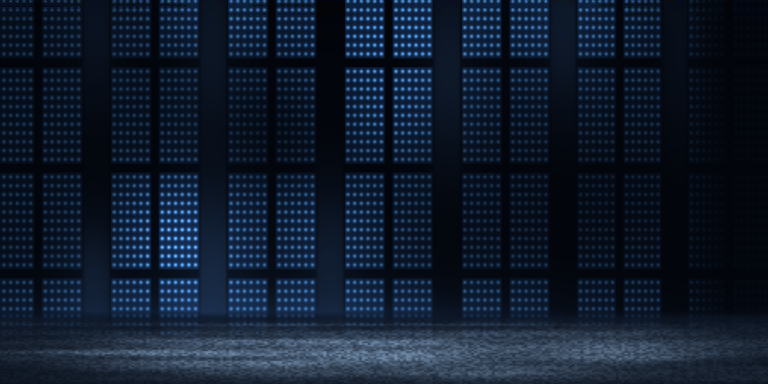
Give the GLSL for this background, as a Shadertoy shader.

```glsl
// A dark stage: a wall of paired LED panels lit by soft pools of light above a wet floor.
// Panels and dots come from repeated cells, light pools are Gaussians, and the floor
// mixes a faded mirror of the wall with stretched and fine value noise.

const float HORIZON = 0.1875;
const vec2 PANEL_PERIOD = vec2(0.3044, 0.2747);
const vec2 PANEL_SIZE = vec2(0.1042, 0.2521);
const vec2 DOT_GRID = vec2(6.0, 11.0);
const float PAIR_STEP = 0.125;

const vec3 NIGHT = vec3(0.007, 0.018, 0.042);
const vec3 HAZE = vec3(0.16, 0.27, 0.42);
const vec3 PANEL_BLUE = vec3(0.045, 0.115, 0.22);
const vec3 DOT_BLUE = vec3(0.36, 0.66, 0.92);
const vec3 FLOOR_DARK = vec3(0.018, 0.042, 0.085);
const vec3 FLOOR_LIGHT = vec3(0.47, 0.58, 0.70);

float hash(vec2 p) {
    return fract(sin(dot(p, vec2(127.1, 311.7))) * 43758.5453);
}

float noise(vec2 p) {
    vec2 cell = floor(p), f = fract(p);
    f = f * f * (3.0 - 2.0 * f);
    float low = mix(hash(cell), hash(cell + vec2(1, 0)), f.x);
    float high = mix(hash(cell + vec2(0, 1)), hash(cell + 1.0), f.x);
    return mix(low, high, f.y);
}

float glow(vec2 p, vec2 center, vec2 radius) {
    vec2 q = (p - center) / radius;
    return exp(-dot(q, q));
}

float boxMask(vec2 q, vec2 size, float soft) {
    vec2 inside = smoothstep(-soft, soft, q) * smoothstep(-soft, soft, size - q);
    return inside.x * inside.y;
}

// Brightness of the LED dots across the wall
float dotLight(vec2 p) {
    float light = 0.27;
    light += 0.72 * glow(p, vec2(0.46, 0.38), vec2(0.16, 0.15));
    light += 0.55 * glow(p, vec2(1.02, 0.93), vec2(0.24, 0.18));
    light += 0.32 * glow(p, vec2(1.00, 0.70), vec2(0.15, 0.14));
    light += 0.38 * glow(p, vec2(0.86, 0.40), vec2(0.18, 0.14));
    light += 0.32 * glow(p, vec2(0.58, 0.97), vec2(0.22, 0.12));
    light += 0.33 * glow(p, vec2(1.45, 0.95), vec2(0.26, 0.14));
    light += 0.22 * glow(p, vec2(0.75, 0.22), vec2(0.70, 0.07));
    light -= 0.14 * glow(p, vec2(0.72, 0.65), vec2(0.16, 0.14));
    light -= 0.12 * glow(p, vec2(1.60, 0.48), vec2(0.30, 0.18));
    return max(light, 0.0) * mix(1.0, 0.1, smoothstep(1.68, 1.9, p.x));
}

// Soft light seen between the panels
float backLight(vec2 p) {
    float light = 0.55 * glow(p, vec2(0.55, 0.30), vec2(0.14, 0.22));
    light += 0.38 * glow(p, vec2(0.24, 0.26), vec2(0.08, 0.18));
    light += 0.38 * glow(p, vec2(0.86, 0.32), vec2(0.10, 0.20));
    light += 0.36 * glow(p, vec2(1.17, 0.82), vec2(0.10, 0.26));
    light += 0.30 * glow(p, vec2(0.55, 0.88), vec2(0.10, 0.26));
    light += 0.24 * glow(p, vec2(0.25, 0.92), vec2(0.09, 0.22));
    light += 0.36 * glow(p, vec2(1.47, 0.92), vec2(0.11, 0.22));
    light += 0.18 * glow(p, vec2(1.77, 0.90), vec2(0.06, 0.26));
    return light;
}

vec3 wall(vec2 p) {
    // Column spacing tightens slightly toward the right
    float bend = max(p.x - 1.302, 0.0);
    vec2 q = vec2(p.x + 0.077 * bend * bend + 0.0156, 1.0 - p.y - 0.1745);
    q = mod(q, PANEL_PERIOD);
    float pillar = smoothstep(0.225, 0.24, q.x) * smoothstep(0.306, 0.295, q.x);
    q.x -= PAIR_STEP * step(PAIR_STEP - 0.008, q.x);

    float panel = boxMask(q, PANEL_SIZE, 0.003);
    vec2 pitch = PANEL_SIZE / DOT_GRID;
    vec2 d = (fract(q / pitch) - 0.5) * pitch;
    float led = panel * exp(-dot(d, d) / 0.000023);
    float light = dotLight(p);

    vec3 col = NIGHT + HAZE * backLight(p) * mix(0.3, 0.8, pillar);
    col += panel * light * PANEL_BLUE + led * light * DOT_BLUE;
    float mist = exp(-max(p.y - HORIZON, 0.0) / 0.07);
    return col + HAZE * 0.32 * mist * glow(p, vec2(0.75, 0.19), vec2(0.75, 0.4));
}

vec3 wetFloor(vec2 p) {
    float depth = (HORIZON - p.y) / HORIZON;
    float streak = noise(vec2(p.x * 3.0, p.y * 75.0));
    float grain = noise(p * vec2(130.0, 240.0));

    float shine = 0.13 + 0.66 * glow(p, vec2(1.12, 0.075), vec2(0.42, 0.055));
    shine += 0.45 * glow(p, vec2(0.55, 0.075), vec2(0.32, 0.04));
    shine += 0.30 * glow(p, vec2(1.60, 0.09), vec2(0.28, 0.045));
    shine += 0.25 * glow(p, vec2(0.66, 0.115), vec2(0.35, 0.008));
    shine += 0.20 * glow(p, vec2(0.15, 0.083), vec2(0.25, 0.006));
    shine += 0.22 * glow(p, vec2(0.90, 0.154), vec2(0.60, 0.004));
    shine *= (0.55 + 0.7 * streak) * (0.65 + 0.7 * grain);
    shine *= smoothstep(-0.1, 0.4, depth);

    vec3 mirrored = wall(vec2(p.x, 2.0 * HORIZON - p.y));
    return mix(FLOOR_DARK, FLOOR_LIGHT, shine) + 0.4 * mirrored * exp(-4.0 * depth);
}

void mainImage(out vec4 fragColor, in vec2 fragCoord) {
    vec2 p = fragCoord / iResolution.xy * vec2(2.0, 1.0);
    float aboveFloor = smoothstep(HORIZON - 0.018, HORIZON + 0.006, p.y);
    vec3 col = mix(wetFloor(p), wall(p), aboveFloor);
    fragColor = vec4(clamp(col, 0.0, 1.0), 1.0);
}
```
